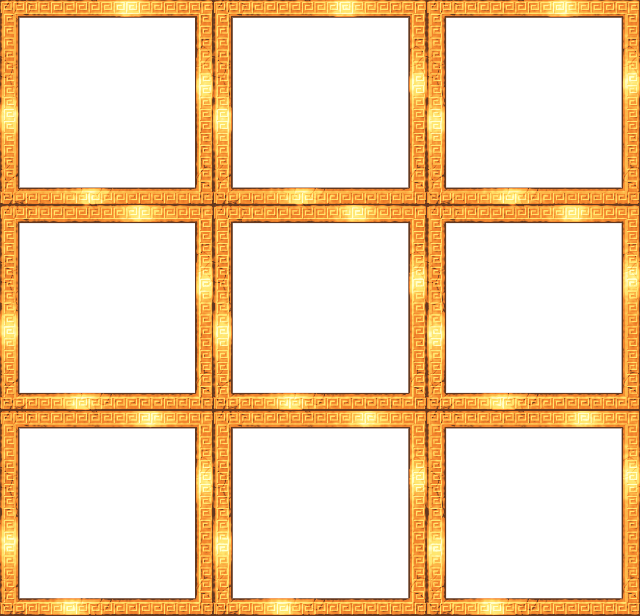
Write a Shadertoy shader that draws this pattern.

```glsl
// Grid of embossed gold frames with a square-spiral border and drifting glints.
#define REPEATS 3.0
#define TILE vec2(384.0, 370.0)
#define HOLE_CENTER vec2(193.0, 185.0)
#define HOLE_HALF vec2(158.0, 153.0)
#define BEVEL 8.0
#define KEY_OFFSET 18.5
#define KEY_UNIT 4.4
#define KEYS_ACROSS 17.0
#define KEYS_DOWN 15.0
#define LINE_HALF 1.0
#define WEAR 0.45
#define GLINT 0.75

vec2 hash22(vec2 p) {
    vec3 a = fract(p.xyx * vec3(0.1031, 0.1030, 0.0973));
    a += dot(a, a.yzx + 33.33);
    return fract((a.xx + a.yz) * a.zy);
}

// Nearest and second nearest cell distances, wrapping once per tile.
vec2 cellular(vec2 p, float cells) {
    vec2 g = p / TILE * cells, base = floor(g);
    vec2 nearest = vec2(9.0);
    for (int j = -1; j <= 1; j++)
    for (int i = -1; i <= 1; i++) {
        vec2 c = base + vec2(i, j);
        float d = length(c + hash22(mod(c, cells)) - g);
        nearest = d < nearest.x ? vec2(d, nearest.x) : vec2(nearest.x, min(nearest.y, d));
    }
    return nearest;
}

float segment(vec2 p, vec2 a, vec2 b) {
    vec2 ab = b - a;
    return length(p - a - ab * clamp(dot(p - a, ab) / dot(ab, ab), 0.0, 1.0));
}

// Square spiral inside the box 0..4, winding inward.
float spiral(vec2 q) {
    vec2 a = vec2(0.0), dir = vec2(0.0, 1.0);
    float d = 9.0;
    for (int i = 0; i < 6; i++) {
        vec2 b = a + dir * (4.0 - 1.25 * float(i / 2));
        d = min(d, segment(q, a, b));
        a = b;
        dir = vec2(dir.y, -dir.x);
    }
    return d;
}

float holeDistance(vec2 p) {
    vec2 e = abs(p - HOLE_CENTER) - HOLE_HALF;
    return max(e.x, e.y);
}

float stroke(float d, float px) {
    return clamp((LINE_HALF - d) / px + 0.5, 0.0, 1.0);
}

// Raised key pattern and rails.
float ornament(vec2 p, float px) {
    vec2 c = p - HOLE_CENTER, side = sign(c);
    vec2 band = side * (HOLE_HALF + KEY_OFFSET), center;
    float reach = HOLE_HALF.y + BEVEL;
    if (abs(c.y) > reach) {
        float w = TILE.x / KEYS_ACROSS;
        center = vec2((floor(p.x / w) + 0.5) * w - HOLE_CENTER.x, band.y);
    } else {
        float h = 2.0 * reach / KEYS_DOWN;
        center = vec2(band.x, (floor((c.y + reach) / h) + 0.5) * h - reach);
    }
    float key = stroke(spiral((c - center) / KEY_UNIT + 2.0) * KEY_UNIT, px);
    float d = holeDistance(p);
    float rails = max(stroke(abs(d - BEVEL), px), 0.6 * stroke(abs(d - 29.5), px));
    return max(key, rails);
}

// Sparse cracks gathered in patches by layered sines.
float cracks(vec2 p, float px) {
    vec2 t = 6.28318 * p / TILE;
    vec2 n = cellular(p + 3.0 * sin(t.yx * 9.0), 13.0);
    float patches = sin(t.x * 2.0 + 1.0 + sin(t.y * 3.0)) + sin(t.y * 2.0 + sin(t.x * 3.0));
    return stroke((n.y - n.x) * 14.0, px) * smoothstep(0.0, 1.2, patches);
}

float relief(vec2 p, float px) {
    return ornament(p, px) - WEAR * cracks(p, px);
}

float glint(vec2 p, vec2 at) {
    vec2 d = p - at * TILE;
    float r = dot(d, d);
    return 0.65 * exp(-r / 420.0) + 0.35 * exp(-r / 2200.0);
}

vec3 goldRamp(float v) {
    vec3 c = mix(vec3(0.39, 0.22, 0.12), vec3(0.95, 0.51, 0.17), smoothstep(0.0, 0.3, v));
    c = mix(c, vec3(0.99, 0.71, 0.28), smoothstep(0.3, 0.6, v));
    c = mix(c, vec3(1.0, 0.90, 0.43), smoothstep(0.6, 0.9, v));
    return mix(c, vec3(1.0, 1.0, 0.8), smoothstep(0.95, 1.4, v));
}

void mainImage(out vec4 fragColor, in vec2 fragCoord) {
    vec2 grid = fragCoord / iResolution.xy * REPEATS;
    vec2 id = floor(grid), p = fract(grid) * TILE;
    float px = TILE.x * REPEATS / iResolution.x;
    float d = holeDistance(p);

    // Embossed gold lit from the upper left
    float height = relief(p, px);
    float slope = height - relief(p + vec2(-1.6, 1.6), px);
    float grain = cellular(p, 40.0).x - 0.45;
    float v = 0.37 + 0.38 * height + 0.16 * slope + 0.28 * grain;
    v -= 0.12 * (1.0 - smoothstep(2.0, BEVEL, d));

    // Glints slide along each side from one repeat to the next
    float k = id.x + REPEATS * (REPEATS - 1.0 - id.y);
    float shine = glint(p, vec2(0.60 + 0.017 * k, 0.965)) + glint(p, vec2(0.42 - 0.0135 * k, 0.035));
    shine += glint(p, vec2(0.04, 0.435 - 0.0133 * k)) + glint(p, vec2(0.96, 0.58 + 0.0125 * k));
    v += GLINT * shine;

    // Dark inner lip and outer edges
    vec2 c = p - HOLE_CENTER;
    float lip = c.y < -HOLE_HALF.y ? 0.3 : 0.8;
    v -= lip * (1.0 - smoothstep(1.0, 3.5, d));
    v -= 0.9 * (1.0 - smoothstep(1.5, 4.5, p.y));
    v -= 0.3 * smoothstep(5.0, 1.0, min(p.x, min(TILE.x - p.x, TILE.y - p.y)));

    vec3 color = mix(vec3(1.0), goldRamp(v), clamp(d / px + 0.5, 0.0, 1.0));
    fragColor = vec4(color, 1.0);
}
```
